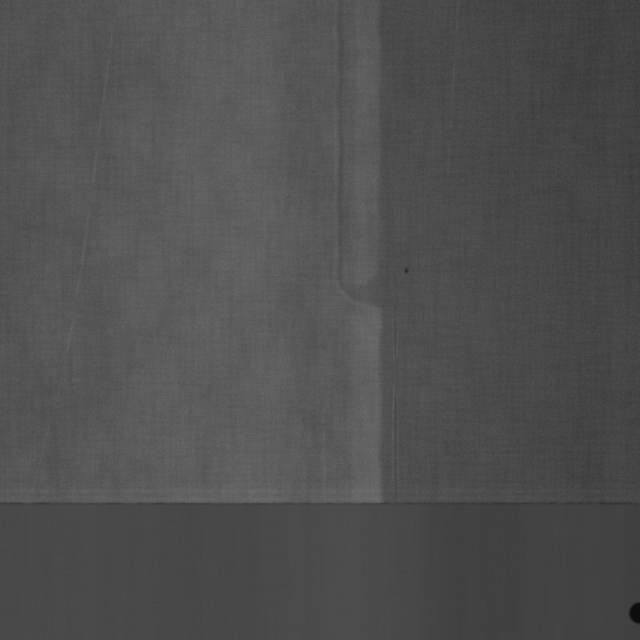
Write a Shadertoy shader that draws this texture.

```glsl
#define FLOOR_TOP 0.2135
#define SEAM 0.595
#define WALL_LEFT 0.328
#define WALL_MID 0.367
#define WALL_RIGHT 0.301
#define FLOOR_TONE 0.274
#define MOTTLE 0.034
#define FIBRE 0.026
#define GRAIN 0.028

float hash(vec2 p) {
    p = fract(p * vec2(0.1031, 0.1137));
    p += dot(p, p.yx + 33.33);
    return fract((p.x + p.y) * p.x * 7.31);
}

// Distance to the nearest scattered cell centre
float cellular(vec2 p) {
    vec2 cell = floor(p), f = fract(p);
    float nearest = 2.0;
    for (int j = -1; j <= 1; j++)
    for (int i = -1; i <= 1; i++) {
        vec2 o = vec2(i, j);
        vec2 seed = vec2(hash(cell + o), hash(cell + o + 57.0));
        nearest = min(nearest, length(o + seed - f));
    }
    return nearest;
}

float bump(float x, float width) {
    return exp(-x * x / (width * width));
}

float range(float x, float a, float b, float soft) {
    return smoothstep(a - soft, a + soft, x) * (1.0 - smoothstep(b - soft, b + soft, x));
}

float scratch(vec2 p, vec2 a, vec2 b, float width) {
    vec2 d = b - a;
    float t = clamp(dot(p - a, d) / dot(d, d), 0.0, 1.0);
    return bump(length(p - a - d * t), width);
}

float roundBox(vec2 p, vec2 lo, vec2 hi, float r) {
    vec2 q = abs(p - 0.5 * (lo + hi)) - 0.5 * (hi - lo) + r;
    return length(max(q, 0.0)) + min(max(q.x, q.y), 0.0) - r;
}

float fill(float d, float soft) {
    return 1.0 - smoothstep(-soft, soft, d);
}

float wallTone(vec2 p) {
    // Broad shading on each side of the seam
    float left = mix(WALL_LEFT, WALL_MID, smoothstep(0.0, 0.38, p.x));
    left -= 0.026 * range(p.x, 0.45, 0.56, 0.035);
    left -= 0.014 * smoothstep(0.6, 1.0, p.y);
    float right = WALL_RIGHT - 0.044 * smoothstep(0.59, 0.98, p.x);
    right += 0.012 * bump(p.y - 0.45, 0.2) + 0.006 * bump(p.x - 0.965, 0.015);
    right -= 0.010 * smoothstep(0.7, 1.0, p.y);

    // Recessed channel with a paler pocket inside it
    float wobble = 0.0012 * sin(p.y * 47.0) + 0.0008 * sin(p.y * 113.0);
    vec2 q = p + vec2(wobble, 0.0);
    float channel = roundBox(q, vec2(0.528, 0.523 + 0.26 * (0.58 - p.x)), vec2(0.8, 1.3), 0.032);
    float pocket = roundBox(q, vec2(0.535, 0.556 + 0.12 * (p.x - 0.56)), vec2(0.592, 1.3), 0.022);
    float inside = fill(pocket, 0.005);
    float shade = max(smoothstep(SEAM - 0.006, SEAM + 0.006, q.x), 0.5 * fill(channel, 0.004));
    shade = max(shade, fill(channel, 0.004) * smoothstep(0.55, 0.60, p.x));
    shade *= 1.0 - 0.75 * inside;
    float tone = mix(left, right, shade);

    // Pale rim, pocket highlights and lower strip
    float wear = 0.5 + 0.7 * cellular(p * vec2(60.0, 25.0));
    tone += 0.026 * wear * bump(channel - 0.003, 0.0035) * (1.0 - smoothstep(0.55, 0.6, p.x));
    tone -= 0.014 * bump(channel + 0.005, 0.003) * (1.0 - smoothstep(0.53, 0.55, p.x));
    tone += 0.022 * inside * wear * bump(p.x - 0.563, 0.012);
    tone += 0.014 * wear * bump(q.x - 0.594, 0.0025) * smoothstep(0.56, 0.62, p.y);
    float strip = range(q.x, 0.550, SEAM, 0.008) * (1.0 - smoothstep(0.50, 0.53, p.y));
    tone += 0.024 * strip * mix(0.5, 1.0, wear);
    tone += 0.020 * wear * bump(q.x - 0.506, 0.003) * (1.0 - smoothstep(0.3, 0.5, p.y));

    // Paired hairlines that pinch together and part again
    float gap = 0.0036 * (1.0 - bump(p.y - 0.415, 0.035));
    float lower = range(p.y, 0.25, 0.505, 0.015) * (0.4 + 0.9 * cellular(p * vec2(9.0, 38.0)));
    tone += 0.038 * lower * bump(abs(p.x - 0.6175) - gap, 0.0014);
    tone -= 0.035 * range(p.y, FLOOR_TOP, 0.50, 0.01) * bump(p.x - 0.6185, 0.0013);

    // Long slanted scratches, worn in places
    float marks = scratch(p, vec2(0.182, 1.0), vec2(0.130, 0.60), 0.0018);
    marks += scratch(p, vec2(0.130, 0.60), vec2(0.100, 0.42), 0.0022);
    marks += 0.6 * scratch(p, vec2(0.100, 0.42), vec2(0.050, 0.23), 0.0018);
    marks += 0.9 * scratch(p, vec2(0.716, 1.0), vec2(0.700, 0.73), 0.0017);
    marks += 0.6 * scratch(p, vec2(0.014, 1.0), vec2(0.006, 0.82), 0.002);
    tone += 0.034 * marks * smoothstep(0.1, 0.7, cellular(p * vec2(10.0, 30.0) + 4.0));

    // Cloudy stains at two scales
    float stain = cellular(p * vec2(13.0, 8.0)) + 0.6 * cellular(p * vec2(47.0, 33.0) + 9.0);
    tone += MOTTLE * (0.76 - stain) * mix(0.85, 0.35, shade);

    // Small dark speck
    vec2 speck = (p - vec2(0.635, 0.577)) / vec2(0.0024, 0.004);
    tone -= 0.16 * exp(-dot(speck, speck));

    // Pale ledge above the floor, fading upwards
    float ledge = 1.0 - smoothstep(0.232, 0.250, p.y);
    ledge *= 0.7 + 0.3 * sin(p.y * 520.0);
    return tone + 0.026 * ledge * mix(1.0, 0.75, shade);
}

float floorTone(vec2 p) {
    float tone = FLOOR_TONE + 0.024 * bump(p.x - 0.53, 0.13);
    tone -= 0.022 * smoothstep(0.58, 0.75, p.x);
    tone += 0.014 * bump(p.x - 0.12, 0.18) + 0.010 * bump(p.x - 0.88, 0.08);
    return tone + 0.002 * (sin(p.x * 61.0) + sin(p.x * 137.0 + 1.0));
}

void mainImage(out vec4 fragColor, in vec2 fragCoord) {
    vec2 p = fragCoord / iResolution.xy;
    float soft = 1.0 / iResolution.y;
    float onWall = smoothstep(FLOOR_TOP - soft, FLOOR_TOP + soft, p.y);
    float tone = mix(floorTone(p), wallTone(p), onWall);

    // Dark broken joint between wall and floor
    float broken = cellular(vec2(p.x * 70.0, 3.0));
    tone -= (0.02 + 0.06 * broken) * bump(p.y - FLOOR_TOP, 0.0020);

    // Short crossing fibres and fine grain
    float fibre = cellular(p * vec2(150.0, 9.0)) + cellular(p * vec2(14.0, 170.0) + 21.0);
    tone += FIBRE * (0.9 - fibre) * mix(0.25, 0.7, onWall);
    tone += GRAIN * (hash(floor(p * 512.0)) - 0.5) * mix(0.3, 1.0, onWall);

    // Dark hole at the lower right edge
    float hole = length(p - vec2(1.0, 0.042)) - 0.0165;
    tone = mix(tone, 0.05, fill(hole, 0.0015 + soft));
    fragColor = vec4(vec3(tone), 1.0);
}
```
